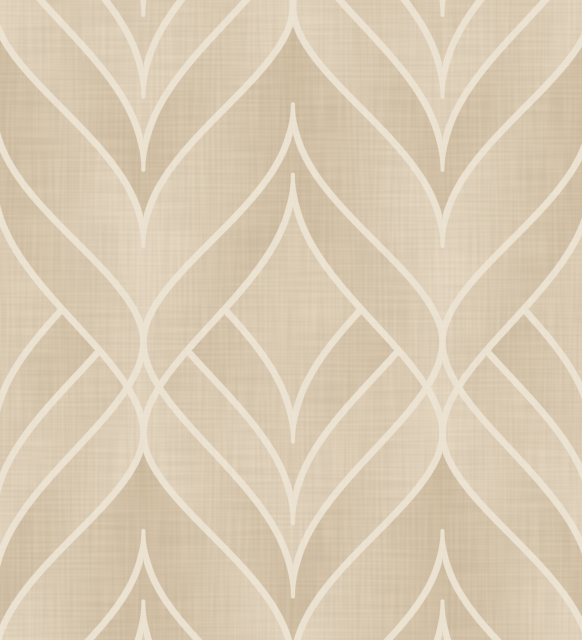
This pattern is drawn by a Shadertoy shader. Its source:

```glsl
// Half-drop ogee lattice of pale S-shaped strands over softly shaded linen leaves.
// The plane folds into one mirrored strip; each strand is an eased curve from a
// cusp on one column to the next, and the same curves bound the shaded fills.

// Lengths are in canvas heights, with y measured downward from the top edge.
const float COLUMN_GAP = 0.2337;
const float FIRST_COLUMN = 0.2240;
const float PERIOD = 1.3333;
const float WRAP_START = -0.135;
const float HALF_WIDTH = 0.0053;
const float CURVE_POWER = 1.15;
const float THREADS = 230.0;
const float WEAVE_AMOUNT = 0.030;
const float MOTTLE_AMOUNT = 0.10;
const vec3 DARK = vec3(0.805, 0.738, 0.628);
const vec3 LIGHT = vec3(0.890, 0.832, 0.750);
const vec3 STROKE = vec3(0.920, 0.885, 0.822);

// A cusp height, the direction the strand runs from it, and its vertical span.
struct Strand { float tip; float dir; float span; };
const Strand UP_OUTER   = Strand(0.163,  1.0, 0.371);
const Strand UP_INNER   = Strand(0.273,  1.0, 0.404);
const Strand DOWN_INNER = Strand(0.690, -1.0, 0.398);
const Strand DOWN_MID   = Strand(0.818, -1.0, 0.398);
const Strand DOWN_OUTER = Strand(0.932, -1.0, 0.398);
const Strand DOWN_EDGE  = Strand(1.051, -1.0, 0.374);

vec2 gradientAt(vec2 cell) {
    float h = fract(sin(dot(cell, vec2(127.1, 311.7))) * 43758.5);
    return vec2(cos(6.2832 * h), sin(6.2832 * h));
}

float gradientNoise(vec2 p) {
    vec2 i = floor(p), f = p - i;
    vec2 w = f * f * f * (f * (f * 6.0 - 15.0) + 10.0);
    vec2 e = vec2(1.0, 0.0);
    float a = dot(gradientAt(i), f);
    float b = dot(gradientAt(i + e.xy), f - e.xy);
    float c = dot(gradientAt(i + e.yx), f - e.yx);
    float d = dot(gradientAt(i + e.xx), f - e.xx);
    return mix(mix(a, b, w.x), mix(c, d, w.x), w.y);
}

float along(Strand k, float y) { return (y - k.tip) * k.dir / k.span; }

// Sideways reach of a strand, 0 at its cusp and 1 at the neighbouring column.
float reach(float t) {
    return smoothstep(0.0, 1.0, pow(clamp(t, 0.0, 1.0), CURVE_POWER));
}

bool inside(Strand k, vec2 q) { return q.x < reach(along(k, q.y)); }

// Signed distance to the stroke, which thins toward the cusp.
float strokeDistance(Strand k, vec2 q) {
    float t = along(k, q.y);
    float tc = clamp(t, 0.0, 1.0);
    float slope = (reach(tc + 0.01) - reach(tc - 0.01)) / 0.02 * COLUMN_GAP / k.span;
    float side = (q.x - reach(tc)) * COLUMN_GAP / sqrt(1.0 + slope * slope);
    float width = HALF_WIDTH * mix(0.6, 1.0, smoothstep(0.0, 0.15, tc));
    return length(vec2(side, (t - tc) * k.span)) - width;
}

// All strands whose cusps lie on one column; two stop at the inner strand.
float motifStrokes(vec2 q) {
    float d = min(strokeDistance(UP_OUTER, q), strokeDistance(UP_INNER, q));
    d = min(d, min(strokeDistance(DOWN_OUTER, q), strokeDistance(DOWN_EDGE, q)));
    if (inside(UP_INNER, q))
        d = min(d, min(strokeDistance(DOWN_INNER, q), strokeDistance(DOWN_MID, q)));
    return d;
}

// The motif lies between its lower edge and that of the neighbouring column.
bool inMotif(vec2 q) {
    vec2 neighbour = vec2(1.0 - q.x, q.y + 0.5 * PERIOD);
    return inside(DOWN_EDGE, q) && !inside(DOWN_EDGE, neighbour);
}

// Tone from dark (0) to light (1), graded along each leaf.
float leafTone(vec2 q) {
    float s = q.x;
    if (!inside(UP_OUTER, q)) return mix(0.0, 0.95, s);
    if (!inside(UP_INNER, q))
        return inside(DOWN_OUTER, q) ? mix(0.05, 0.70, s) : 0.85;
    if (inside(DOWN_INNER, q)) return 0.58;
    if (inside(DOWN_MID, q)) return mix(0.60, 0.08, min(s / 0.7, 1.0));
    if (inside(DOWN_OUTER, q)) return mix(0.78, 0.35, s);
    return mix(0.05, 0.90, s);
}

void mainImage(out vec4 fragColor, in vec2 fragCoord) {
    vec2 p = vec2(fragCoord.x, iResolution.y - fragCoord.y) / iResolution.y;

    // Fold into a strip between columns, then visit the motif on each side.
    float u = abs(mod((p.x - FIRST_COLUMN) / COLUMN_GAP + 1.0, 2.0) - 1.0);
    float strokes = 1.0;
    float tone = 0.5;
    for (int side = 0; side < 2; side++) {
        float y = p.y - 0.5 * PERIOD * float(side);
        vec2 q = vec2(side == 0 ? 1.0 - u : u, mod(y - WRAP_START, PERIOD) + WRAP_START);
        strokes = min(strokes, motifStrokes(q));
        if (inMotif(q)) tone = leafTone(q);
    }

    // Soft mottling and a fine cross-woven thread texture.
    tone += MOTTLE_AMOUNT * gradientNoise(p * 7.0);
    float weave = gradientNoise(p * vec2(THREADS, 9.0)) + gradientNoise(p * vec2(9.0, THREADS) + 37.0);

    float pixel = 1.0 / iResolution.y;
    float ink = 1.0 - smoothstep(-0.75 * pixel, 0.75 * pixel, strokes);
    vec3 color = mix(mix(DARK, LIGHT, clamp(tone, 0.0, 1.0)), STROKE, ink);
    color += WEAVE_AMOUNT * weave * mix(1.0, 0.4, ink);
    fragColor = vec4(color, 1.0);
}
```
